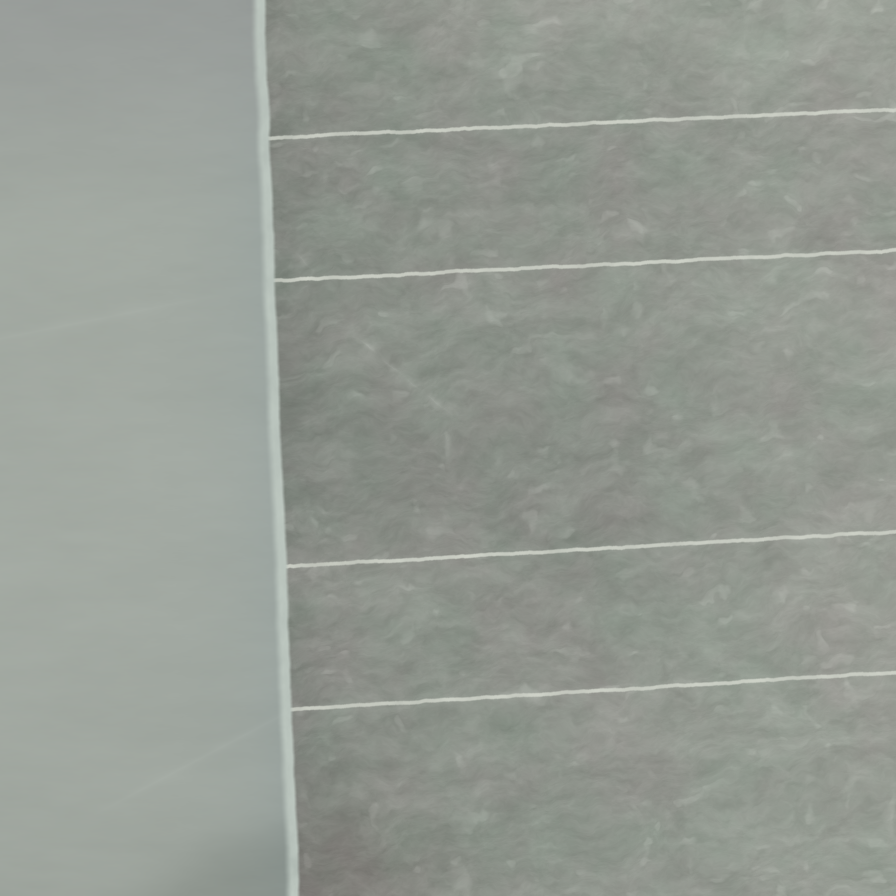
This texture is drawn by a Shadertoy shader. Its source:

```glsl
const vec3 STONE_DARK = vec3(0.475, 0.492, 0.468);
const vec3 STONE_LIGHT = vec3(0.607, 0.625, 0.592);
const vec3 PANEL = vec3(0.638, 0.664, 0.635);
const vec3 PANEL_COOL = vec3(0.592, 0.635, 0.625);
const vec3 PANEL_TOP = vec3(0.585, 0.600, 0.592);
const vec3 RIM = vec3(0.745, 0.785, 0.755);
const vec3 GROUT = vec3(0.800, 0.815, 0.775);
const float EDGE_BOTTOM = 0.334;
const float EDGE_SLOPE = -0.039;
const float RIM_WIDTH = 0.014;
const float JOINT_TOP = 0.8776;
const float JOINT_STEP = 0.157;
const float JOINT_HALF_WIDTH = 0.0021;
const float JOINT_SLOPE = 0.0446;
const float JOINT_SLOPE_STEP = 0.0042;
const float GRAIN = 0.20;

float hash(vec2 p) {
    vec3 q = fract(p.xyx * 0.1031);
    q += dot(q, q.yzx + 33.33);
    return fract((q.x + q.y) * q.z);
}

float noise(vec2 p) {
    vec2 cell = floor(p), f = fract(p);
    f = f * f * (3.0 - 2.0 * f);
    float low = mix(hash(cell), hash(cell + vec2(1, 0)), f.x);
    float high = mix(hash(cell + vec2(0, 1)), hash(cell + vec2(1, 1)), f.x);
    return mix(low, high, f.y);
}

// Layered noise centred on zero
float fbm(vec2 p) {
    float sum = 0.0, amp = 0.5;
    for (int i = 0; i < 5; i++) {
        sum += amp * (noise(p) - 0.5);
        p = mat2(1.6, 1.2, -1.2, 1.6) * p + 17.3;
        amp *= 0.58;
    }
    return sum;
}

float segmentDistance(vec2 p, vec2 a, vec2 b) {
    vec2 ab = b - a;
    return length(p - a - ab * clamp(dot(p - a, ab) / dot(ab, ab), 0.0, 1.0));
}

vec3 stone(vec2 uv, float fromEdge) {
    // Broad light: dim beside the panel, brighter to the right
    float light = 0.56 + 0.30 * smoothstep(0.1, 0.75, fromEdge);
    light -= 0.34 * exp(-fromEdge * 16.0);
    light += 0.14 * smoothstep(0.72, 1.0, uv.y);
    light -= 0.16 * exp(-dot(uv - vec2(0.64, 0.47), uv - vec2(0.64, 0.47)) * 22.0);
    light += 0.40 * fbm(uv * vec2(4.0, 6.0));
    vec3 col = mix(STONE_DARK, STONE_LIGHT, light);

    // Slanted mineral grain and pale flecks
    vec2 along = vec2(uv.x + 0.25 * uv.y, uv.y - 0.18 * uv.x);
    vec2 warp = vec2(fbm(uv * 13.0), fbm(uv * 13.0 + 40.0)) * 0.035;
    float coarse = fbm((along + warp) * vec2(22.0, 46.0));
    float fine = fbm((along + warp) * vec2(75.0, 150.0) + 9.0);
    col += GRAIN * (0.42 * coarse + 0.34 * fine);
    float fleck = noise((along + warp * 1.5) * vec2(48.0, 75.0) + 61.0);
    col += 0.045 * smoothstep(0.78, 0.98, fleck);

    // Green and warm tints, with a warm shadow at the foot
    col += vec3(0.5, -0.35, 0.1) * 0.055 * fbm(uv * 16.0 + 80.0);
    vec2 foot = (uv - vec2(0.37, 0.02)) * vec2(9.0, 10.0);
    col -= vec3(0.055, 0.07, 0.065) * exp(-dot(foot, foot));

    // Worn scratches
    vec2 p = uv + warp * 0.35;
    float wear = smoothstep(0.25, 0.75, noise(uv * 55.0));
    float scratch = exp(-segmentDistance(p, vec2(0.39, 0.63), vec2(0.505, 0.535)) / 0.003);
    scratch += 0.7 * exp(-segmentDistance(p, vec2(0.323, 0.725), vec2(0.35, 0.695)) / 0.0025);
    return col + 0.10 * scratch * wear;
}

vec3 panel(vec2 uv, float fromEdge) {
    vec3 col = mix(PANEL, PANEL_COOL, 0.75 * exp(fromEdge * 18.0));
    col = mix(col, PANEL_TOP, 0.8 * smoothstep(0.72, 1.03, uv.y));
    col -= 0.018 * smoothstep(0.35, 0.0, uv.y);
    col += 0.022 * fbm(uv * vec2(5.0, 16.0)) + 0.014 * fbm(uv * vec2(25.0, 90.0));

    // Faint creases and the shaded lower corner
    float crease = uv.y - 0.622 - 0.20 * uv.x;
    col += 0.016 * exp(-abs(crease) / 0.004) * smoothstep(0.28, 0.15, uv.x);
    float fold = uv.y - 0.035 - 0.53 * uv.x;
    col += 0.016 * exp(-abs(fold) / 0.004) * smoothstep(0.08, 0.17, uv.x);
    float corner = uv.y + 0.03 - 0.36 * uv.x;
    return col - 0.065 * smoothstep(0.03, -0.05, corner) * smoothstep(0.04, 0.26, uv.x);
}

void mainImage(out vec4 fragColor, in vec2 fragCoord) {
    vec2 uv = fragCoord / iResolution.xy;
    float px = 1.0 / iResolution.y;
    float wobble = 0.004 * fbm(vec2(uv.y * 24.0, 3.0));
    float fromEdge = uv.x - EDGE_BOTTOM - EDGE_SLOPE * uv.y + wobble;
    vec3 col = stone(uv, max(fromEdge, 0.0));

    // Pale joints, leaving out the middle one to form a wide slab
    for (int i = 0; i < 5; i++) {
        if (i == 2) continue;
        float k = float(i);
        float slope = JOINT_SLOPE + JOINT_SLOPE_STEP * k;
        float height = JOINT_TOP - JOINT_STEP * k + slope * (uv.x - 1.0);
        float d = abs(uv.y - height + 0.003 * fbm(vec2(uv.x * 65.0, k * 7.0)));
        float strength = 0.82 + 0.35 * fbm(vec2(uv.x * 40.0, k + 20.0));
        float line = 1.0 - smoothstep(JOINT_HALF_WIDTH - px, JOINT_HALF_WIDTH + px, d);
        col = mix(col, GROUT, strength * line);
        col += 0.025 * exp(-d / 0.004);
    }

    // Panel with its soft bright rim
    vec3 face = panel(uv, min(fromEdge, 0.0));
    float rim = smoothstep(-RIM_WIDTH - 0.003, -RIM_WIDTH + 0.007, fromEdge);
    face = mix(face, RIM, rim * (0.85 + 0.4 * fbm(uv * vec2(60.0, 35.0))));
    float cover = 1.0 - smoothstep(-0.0015 - px, 0.0015 + px, fromEdge);
    fragColor = vec4(clamp(mix(col, face, cover), 0.0, 1.0), 1.0);
}
```
